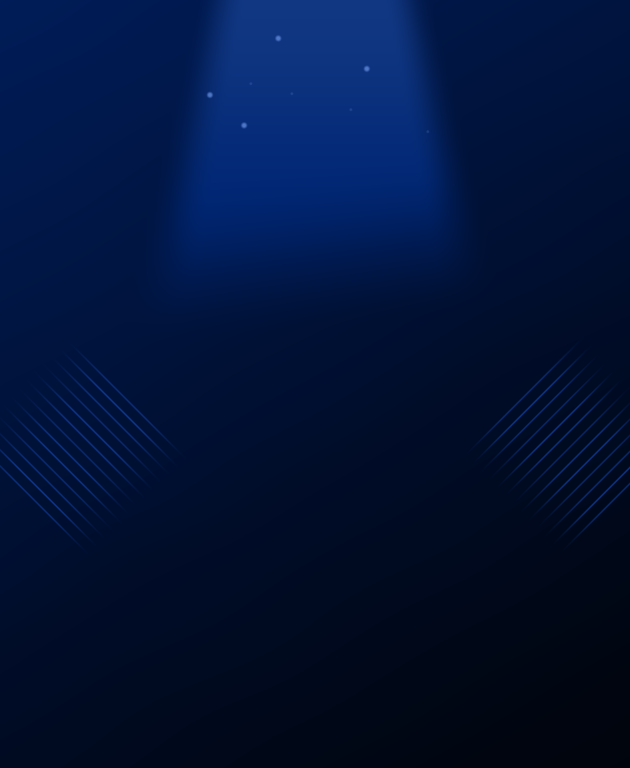
Write a Shadertoy shader that draws this background.

```glsl
// A dark blue stage: a diagonal gradient, a soft spotlight cone from the top,
// a few drifting specks, and a panel of slanted lines at either side.
// Lengths are in canvas heights; depth is measured downward from the top.

const vec3 TOP_BLUE = vec3(0.0, 0.112, 0.345);
const vec3 MID_NAVY = vec3(0.0, 0.052, 0.168);
const vec3 DEEP_NAVY = vec3(0.0, 0.018, 0.052);
const vec3 BEAM_HIGH = vec3(0.065, 0.215, 0.51);
const vec3 BEAM_LOW = vec3(0.0, 0.15, 0.455);
const vec3 LINE_BLUE = vec3(0.09, 0.30, 0.76);
const vec3 SPECK_BLUE = vec3(0.40, 0.56, 0.88);

const float BEAM_HALF_WIDTH = 0.122;
const float BEAM_SPREAD = 0.21;
const vec2 BEAM_FADE = vec2(0.22, 0.43);
const float BEAM_TILT = 0.10;

const vec2 LEFT_PANEL = vec2(0.102, 0.583);   // distance from left edge, depth
const vec2 RIGHT_PANEL = vec2(0.076, 0.580);  // distance from right edge, depth
const float LINE_SPACING = 0.0148;
const float LINE_HALF_COUNT = 6.0;
const float LINE_HALF_LENGTH = 0.114;
const float LINE_WIDTH = 0.0007;
const float LINE_OPACITY = 0.62;

const float SPECK_RADIUS = 0.0040;
const float HAZE = 0.022;

vec2 hashGradient(vec2 cell) {
    vec2 h = vec2(dot(cell, vec2(127.1, 311.7)), dot(cell, vec2(269.5, 183.3)));
    return 2.0 * fract(sin(h) * 43758.5) - 1.0;
}

float gradientNoise(vec2 p) {
    vec2 i = floor(p), f = fract(p);
    vec2 u = f * f * f * (f * (f * 6.0 - 15.0) + 10.0);
    float a = dot(hashGradient(i), f);
    float b = dot(hashGradient(i + vec2(1, 0)), f - vec2(1, 0));
    float c = dot(hashGradient(i + vec2(0, 1)), f - vec2(0, 1));
    float d = dot(hashGradient(i + vec2(1, 1)), f - vec2(1, 1));
    return mix(mix(a, b, u.x), mix(c, d, u.x), u.y);
}

vec3 backdrop(vec2 uv, vec2 p) {
    float t = 0.41 * uv.x + 0.87 * uv.y + HAZE * gradientNoise(p * vec2(4.0, 7.0));
    vec3 upper = mix(TOP_BLUE, MID_NAVY, clamp(t / 0.74, 0.0, 1.0));
    return mix(upper, DEEP_NAVY, smoothstep(0.62, 1.30, t));
}

// Cone strength: soft sides, fading along a slightly tilted lower rim
float beamMask(vec2 p) {
    float side = abs(p.x) - BEAM_HALF_WIDTH - BEAM_SPREAD * p.y;
    float blur = 0.032 + 0.03 * p.y;
    float rim = p.y + BEAM_TILT * p.x;
    return (1.0 - smoothstep(-blur, blur, side))
         * (1.0 - smoothstep(BEAM_FADE.x, BEAM_FADE.y, rim));
}

// Parallel diagonal strokes, brightest midway along their length
float linePanel(vec2 offset, float pixel) {
    float along = (offset.x + offset.y) * 0.70711;
    float across = (offset.x - offset.y) * 0.70711;
    float row = clamp(round(across / LINE_SPACING), -LINE_HALF_COUNT, LINE_HALF_COUNT);
    float dist = abs(across - row * LINE_SPACING);
    float stroke = 1.0 - smoothstep(0.0, LINE_WIDTH + pixel, dist);
    float ends = 1.0 - smoothstep(0.25, 1.0, abs(along) / LINE_HALF_LENGTH);
    float rowGlow = 0.82 - 0.18 * cos(row * 1.9);
    return stroke * ends * rowGlow;
}

float speck(vec2 p, vec2 centre, float radius, float pixel) {
    return 1.0 - smoothstep(radius * 0.3, radius + pixel, length(p - centre));
}

// Bright specks ride a wave; faint ones follow a shallow curve
float speckField(vec2 p, float pixel) {
    float glow = 0.0;
    for (int k = 0; k < 4; k++) {
        float i = float(k);
        vec2 bright = vec2(-0.1368 + 0.0445 * i + 0.0118 * i * (i - 1.0) * (i - 2.0),
                           0.1066 - 0.069 * sin(1.928 * (i - 1.5)));
        vec2 faint = vec2(-0.0835 + 0.0417 * i + 0.0117 * i * i,
                          0.109 + 0.0091 * i + 0.0039 * i * i);
        glow += 0.75 * speck(p, bright, SPECK_RADIUS, pixel);
        glow += 0.22 * speck(p, faint, SPECK_RADIUS * 0.4, pixel);
    }
    return min(glow, 1.0);
}

void mainImage(out vec4 fragColor, in vec2 fragCoord) {
    float pixel = 1.0 / iResolution.y;
    float aspect = iResolution.x * pixel;
    vec2 p = vec2(fragCoord.x, iResolution.y - fragCoord.y) * pixel;
    vec2 centred = vec2(p.x - 0.5 * aspect, p.y);

    // Gradient and spotlight
    vec3 color = backdrop(vec2(p.x / aspect, p.y), p);
    vec3 beam = mix(BEAM_HIGH, BEAM_LOW, smoothstep(0.0, 0.30, p.y));
    color = mix(color, beam, beamMask(centred));

    // Side panels, the right one mirrored
    float lines = linePanel(p - LEFT_PANEL, pixel)
                + linePanel(vec2(aspect - p.x, p.y) - RIGHT_PANEL, pixel);
    color = mix(color, LINE_BLUE, LINE_OPACITY * lines);

    color = mix(color, SPECK_BLUE, speckField(centred, pixel));
    fragColor = vec4(color, 1.0);
}
```
